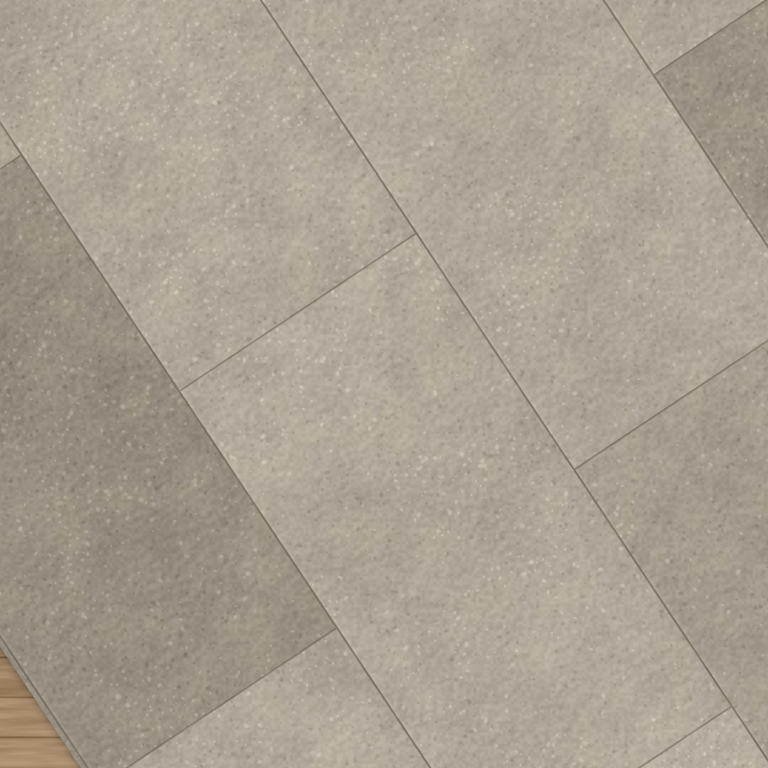
This texture is drawn by a Shadertoy shader. Its source:

```glsl
#define TILE_WIDTH 0.3711
#define TILE_LENGTH 0.7402
#define TILE_AXIS vec2(0.5547, 0.8320)
#define TILE_ORIGIN vec2(-0.0885, 0.5534)
#define JOINT_HALF 0.0010
#define FLOOR_EDGE -0.4670
#define JOINT_COLOR vec3(0.43, 0.39, 0.33)
#define WOOD_COLOR vec3(0.66, 0.55, 0.43)
#define GRAIN 0.085
#define MOTTLE 0.085

// Tone of each tile: three rows for each of four columns
const float TONES[12] = float[12](
    0.650, 0.592, 0.675,
    0.680, 0.685, 0.715,
    0.680, 0.685, 0.648,
    0.675, 0.610, 0.650);

float hash(vec2 p) {
    vec3 q = fract(p.xyx * vec3(0.1031, 0.1030, 0.0973));
    q += dot(q, q.yzx + 33.33);
    return fract((q.x + q.y) * q.z);
}

float noise(vec2 p) {
    vec2 i = floor(p), f = fract(p);
    f = f * f * (3.0 - 2.0 * f);
    return mix(mix(hash(i), hash(i + vec2(1, 0)), f.x),
               mix(hash(i + vec2(0, 1)), hash(i + vec2(1, 1)), f.x), f.y);
}

float fbm(vec2 p) {
    float sum = 0.0, amp = 0.5;
    for (int i = 0; i < 4; i++) {
        sum += amp * noise(p);
        p = mat2(1.6, 1.2, -1.2, 1.6) * p + 17.3;
        amp *= 0.5;
    }
    return sum / 0.9375;
}

// Scattered chips: x covers pale ones, y covers dark pits
vec2 chips(vec2 p, float density) {
    vec2 cell = floor(p), cover = vec2(0);
    for (int j = -1; j <= 1; j++)
    for (int i = -1; i <= 1; i++) {
        vec2 id = cell + vec2(i, j);
        float kind = hash(id + 71.0);
        vec2 d = p - id - vec2(hash(id + 5.0), hash(id + 29.0));
        float angle = 6.283 * hash(id + 47.0);
        float along = dot(d, vec2(cos(angle), sin(angle)));
        float radius = mix(0.14, 0.42, pow(hash(id + 13.0), 2.0));
        float dist = sqrt(dot(d, d) + 0.9 * along * along);
        float spot = 1.0 - smoothstep(radius * 0.5, radius + 0.15, dist);
        cover = max(cover, spot * vec2(step(1.0 - density, kind), step(kind, 0.16)));
    }
    return cover;
}

vec3 stone(vec2 p, float tone, vec2 seed) {
    vec2 q = p + seed * 3.7;
    float cloud = fbm(q * 7.0) - 0.5;
    float patches = fbm(q * 24.0 + 9.0) - 0.5;
    float cluster = smoothstep(0.42, 0.68, fbm(q * 9.0 + 31.0));
    // Raised grain lit from one side
    float relief = noise(q * 135.0) - noise(q * 135.0 + vec2(0.45, -0.45));
    float fine = noise(q * 270.0) - 0.5;
    vec2 chip = chips(q * 105.0, mix(0.05, 0.30, cluster));
    float value = tone + MOTTLE * (0.8 * cloud + 0.9 * patches)
                + GRAIN * (0.55 * relief + 0.65 * fine);
    vec3 color = value - vec3(0.0, 0.030, 0.084);
    color += 0.075 * chip.x * vec3(1.0, 1.0, 1.05);
    color -= chip.y * vec3(0.050, 0.054, 0.064);
    // Warm stains
    return color - smoothstep(0.05, 0.25, patches) * vec3(0.0, 0.004, 0.016);
}

vec3 wood(vec2 p, float px) {
    float grain = fbm(p * vec2(12.0, 130.0));
    float fiber = noise(p * vec2(30.0, 320.0));
    vec3 color = WOOD_COLOR + 0.16 * (grain - 0.5) + 0.05 * (fiber - 0.5);
    float seam = abs(fract((p.y - 0.092) / 0.052 + 0.5) - 0.5) * 0.052;
    color -= 0.14 * (1.0 - smoothstep(0.0, 0.001 + px, seam));
    return color - 0.05 * smoothstep(0.088, 0.096, p.y);
}

void mainImage(out vec4 fragColor, in vec2 fragCoord) {
    vec2 p = fragCoord / iResolution.xy;
    float px = 1.0 / iResolution.y;

    // Rotated tile frame, every other column shifted by half a tile
    vec2 down = vec2(p.x, 1.0 - p.y);
    float across = dot(down, vec2(TILE_AXIS.y, -TILE_AXIS.x));
    float along = dot(down, TILE_AXIS);
    float x = (across - TILE_ORIGIN.x) / TILE_WIDTH;
    float column = max(floor(x), -1.0);
    float y = (along - TILE_ORIGIN.y) / TILE_LENGTH + 0.5 * mod(column, 2.0);
    float row = floor(y) + 1.0;
    int tile = clamp(int((column + 1.0) * 3.0 + row), 0, 11);
    vec3 color = stone(p, TONES[tile], vec2(column + 2.0, row + 1.0));

    // Joints with a thin lit bevel beside the long ones
    float side = (fract(x + 0.5) - 0.5) * TILE_WIDTH;
    float end = abs(fract(y + 0.5) - 0.5) * TILE_LENGTH;
    float wear = 0.75 + 0.25 * noise(p * 40.0);
    float bevel = 1.0 - smoothstep(0.0, 0.001 + px, abs(side - 0.0032));
    float longJoint = 1.0 - smoothstep(JOINT_HALF - px, JOINT_HALF + px, abs(side));
    float endJoint = 1.0 - smoothstep(JOINT_HALF - px, JOINT_HALF + px, end);
    color += 0.035 * bevel * wear;
    color = mix(color, JOINT_COLOR, wear * max(longJoint, 0.8 * endJoint));

    // Wooden floor past the outer edge, under a soft shadow
    float beyond = FLOOR_EDGE - across;
    vec3 planks = wood(p, px) * (1.0 - 0.22 * exp(-max(beyond, 0.0) / 0.005));
    color = mix(color, planks, smoothstep(-px, px, beyond));
    fragColor = vec4(clamp(color, 0.0, 1.0), 1.0);
}
```
